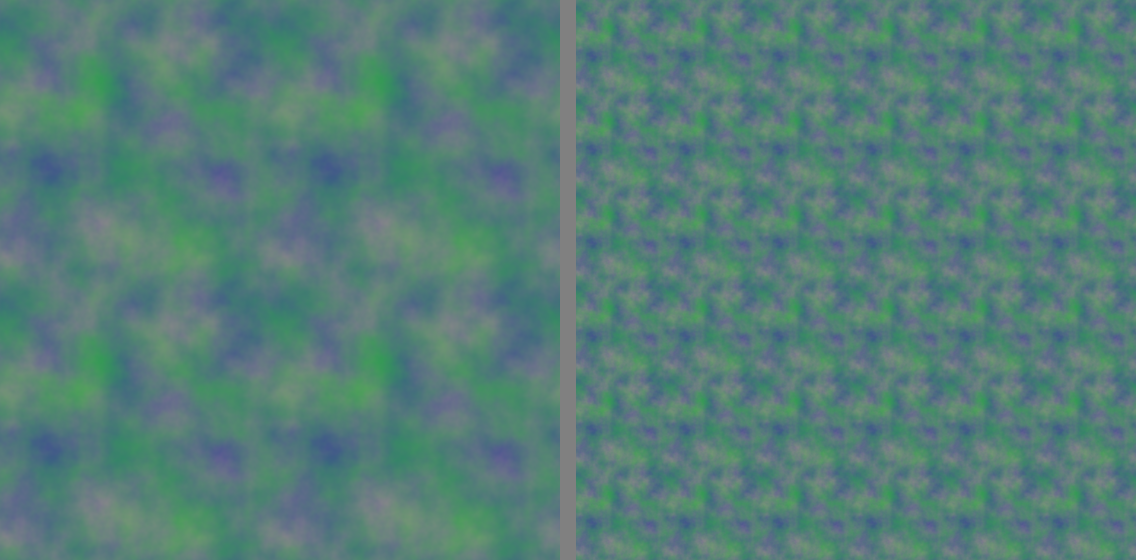
Left: one tile. Right: repeated 3 by 3.
Reproduce this texture procedurally as a three.js fragment shader.

```glsl
// Soft mottled clouds of green, teal, indigo and mauve, repeating twice each way.
varying vec2 vUv;

// Unit gradient at a lattice point, wrapped to the period
vec2 gradient(vec2 cell, float period, float seed) {
  vec3 q = fract(vec3(mod(cell, period), seed).xyx * vec3(0.1031, 0.1030, 0.0973) + seed * 0.137);
  q += dot(q, q.yzx + 33.33);
  float angle = 6.28318 * fract((q.x + q.y) * q.z);
  return vec2(cos(angle), sin(angle));
}

// Tiling gradient noise, centred on zero
float gradientNoise(vec2 p, float period, float seed) {
  vec2 i = floor(p);
  vec2 f = p - i;
  vec2 u = f * f * f * (f * (f * 6.0 - 15.0) + 10.0);
  vec2 e = vec2(1.0, 0.0);
  float a = dot(gradient(i, period, seed), f);
  float b = dot(gradient(i + e.xy, period, seed), f - e.xy);
  float c = dot(gradient(i + e.yx, period, seed), f - e.yx);
  float d = dot(gradient(i + e.xx, period, seed), f - e.xx);
  return mix(mix(a, b, u.x), mix(c, d, u.x), u.y);
}

// Octaves with whole-number frequencies, so every layer wraps
float cloud(vec2 p, float seed) {
  float sum = 0.0;
  float amplitude = 1.0;
  float frequency = 4.0;
  for (int octave = 0; octave < 5; octave++) {
    sum += amplitude * gradientNoise(p * frequency, frequency, seed + float(octave));
    amplitude *= 0.52;
    frequency *= 2.0;
  }
  return sum;
}

void main() {
  vec2 tile = vUv * 2.0;

  // Two independent fields: green to mauve, and dark to light
  float mauve = clamp(0.53 + 0.64 * cloud(tile, 3.0), 0.0, 1.0);
  float light = clamp(0.50 + 0.62 * cloud(tile, 17.0), 0.0, 1.0);

  // Blend the four corner colours
  vec3 teal = vec3(0.18, 0.50, 0.42);
  vec3 indigo = vec3(0.28, 0.29, 0.58);
  vec3 green = vec3(0.23, 0.66, 0.29);
  vec3 mauveGrey = vec3(0.62, 0.55, 0.57);
  vec3 color = mix(mix(teal, indigo, mauve), mix(green, mauveGrey, mauve), light);

  gl_FragColor = vec4(color, 1.0);
}
```
